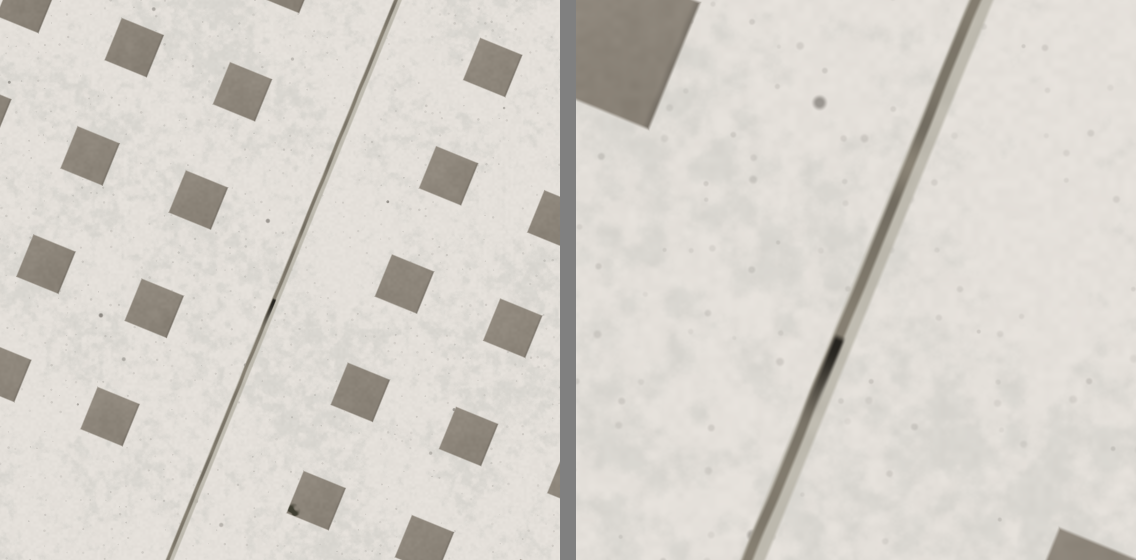
Left: the whole. Right: its middle third, enlarged.
Write a Shadertoy shader that draws this pattern.

```glsl
// Pale stone panels with tilted grey square insets, divided by a narrow diagonal seam

float hash(vec2 p) {
    return fract(sin(dot(p, vec2(12.9898, 78.233))) * 43758.5);
}

float noise(vec2 p) {
    vec2 i = floor(p), f = fract(p);
    f = f * f * (3.0 - 2.0 * f);
    return mix(mix(hash(i), hash(i + vec2(1, 0)), f.x),
               mix(hash(i + vec2(0, 1)), hash(i + vec2(1, 1)), f.x), f.y);
}

float fbm(vec2 p) {
    float sum = 0.0, amp = 0.5;
    for (int i = 0; i < 4; i++) {
        sum += amp * noise(p);
        p = p * 2.1 + 17.3;
        amp *= 0.5;
    }
    return sum / 0.9375;
}

// Sparse soft dots, at most one per cell; radius is in cell units
float specks(vec2 p, float chance, float radius) {
    vec2 cell = floor(p);
    vec2 spot = 0.3 + 0.4 * vec2(hash(cell + 3.1), hash(cell + 8.7));
    float size = radius * (0.6 + 0.6 * hash(cell + 5.3));
    float dotMask = 1.0 - smoothstep(0.4 * size, 1.3 * size, length(p - cell - spot));
    return step(hash(cell + 1.9), chance) * dotMask * (0.4 + 0.6 * hash(cell + 6.1));
}

void mainImage(out vec4 fragColor, in vec2 fragCoord) {
    vec2 p = (fragCoord - 0.5 * iResolution.xy) / iResolution.y;
    float soft = max(1.0 / iResolution.y, 0.0014);

    // Panel frame: x runs across the seam, y along it
    vec2 q = vec2(dot(p, vec2(0.926, -0.3775)), dot(p, vec2(0.3775, 0.926)));
    q.x -= 0.0048;

    // Stone ground: cloudy mottling, fine grain and specks
    float mottle = 0.45 * fbm(p * 9.0 + 4.0) + 0.55 * fbm(p * 75.0 + 30.0);
    vec3 col = mix(vec3(0.895, 0.878, 0.855), vec3(0.848, 0.838, 0.815),
                   smoothstep(0.42, 0.68, mottle));
    col += 0.022 * (noise(p * 210.0 + 90.0) - 0.5);
    col -= 0.09 * specks(p * 75.0 + 40.0, 0.13, 0.17);
    col -= 0.38 * specks(p * 24.0 + 60.0, 0.035, 0.09);

    // Square insets: columns count outward from the seam, rows stop at the lower margin
    float pitch = 0.2088, halfSide = 0.0406;
    float side = q.x < 0.0 ? -1.0 : 1.0;
    float firstColumn = side < 0.0 ? 0.1937 : 0.2037;
    float column = max(round((abs(q.x) - firstColumn) / pitch), 0.0);
    float row = max(round((q.y - 0.0772) / pitch), -2.0);
    vec2 local = q - vec2(side * (firstColumn + column * pitch), 0.0772 + row * pitch);
    float box = max(abs(local.x), abs(local.y)) - halfSide;

    float tone = hash(vec2(side * (column + 1.0), row + 7.0));
    float shade = 0.5 + 0.4 * (tone - 0.5) + 5.0 * (local.x - local.y)
                + 0.9 * (fbm(p * 45.0 + 12.0) - 0.5);
    vec3 inset = mix(vec3(0.575, 0.545, 0.502), vec3(0.527, 0.498, 0.455), clamp(shade, 0.0, 1.0));
    inset += 0.02 * (noise(p * 190.0 + 50.0) - 0.5);
    inset *= 1.0 - 0.13 * smoothstep(halfSide - 0.005, halfSide, local.x);

    // Damp stain in the lower corner of one inset
    float stain = length(local + vec2(0.031, 0.033)) + 0.012 * (noise(p * 110.0) - 0.5);
    if (side > 0.0 && column < 0.5 && row < -1.5)
        inset = mix(inset, vec3(0.20, 0.20, 0.15), 0.85 * (1.0 - smoothstep(0.004, 0.013, stain)));
    col = mix(col, inset, 1.0 - smoothstep(-soft, soft, box));

    // Seam: beige bevel, darker groove and a short black gap
    float wobble = 0.001 * (noise(vec2(q.y * 30.0, 2.0)) - 0.5);
    float bevel = abs(q.x - 0.0012) - 0.0068;
    col = mix(col, vec3(0.73, 0.715, 0.67) + 0.03 * (noise(q * 90.0) - 0.5),
              0.9 * (1.0 - smoothstep(-soft, soft, bevel)));
    float groove = abs(q.x + 0.0016 + wobble) - 0.0029;
    vec3 grooveColor = vec3(0.49, 0.465, 0.415) * (0.9 + 0.2 * noise(vec2(q.y * 40.0, 9.0)));
    col = mix(col, grooveColor, 1.0 - smoothstep(-soft, soft, groove));
    float gap = smoothstep(-0.095, -0.04, q.y) * (1.0 - smoothstep(-0.038, -0.033, q.y));
    col = mix(col, vec3(0.15, 0.14, 0.12),
              gap * (1.0 - smoothstep(0.0012, 0.0045, abs(q.x + 0.0008))));

    fragColor = vec4(col, 1.0);
}
```
